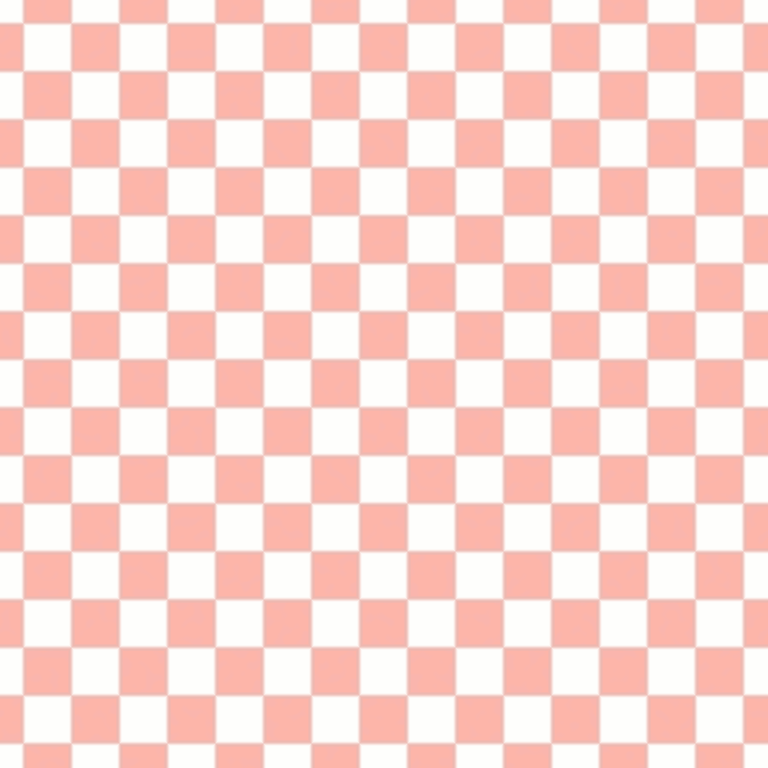
This pattern is drawn by a Shadertoy shader. Its source:

```glsl
// Soft coral and white checkerboard, offset by half a cell so it wraps.
// A signed distance to the nearest cell edge drives a colour ramp with a
// dusky rim; wrapping gradient noise mottles the coral very slightly.

const float CELLS = 16.0;            // squares per side, even so it tiles
const vec2  SHIFT = vec2(0.51, 0.49); // grid offset in cells
const float EDGE_SOFTNESS = 0.03;    // edge ramp unit in cells
const float MOTTLE_GRID = 64.0;      // noise lattice cells per side

const vec3 CORAL = vec3(0.992, 0.708, 0.662);
const vec3 CORAL_COOL = vec3(0.980, 0.710, 0.680);
const vec3 RIM   = vec3(0.930, 0.720, 0.690);
const vec3 BLUSH = vec3(0.950, 0.820, 0.800);
const vec3 PALE  = vec3(0.990, 0.930, 0.910);
const vec3 WHITE = vec3(0.996, 0.996, 0.990);

// Pseudo-random unit gradient on a lattice that wraps
vec2 latticeGradient(vec2 node, float period) {
    node = mod(node, period);
    float h = fract(sin(dot(node, vec2(127.1, 311.7))) * 43758.5);
    float angle = 6.28318 * h;
    return vec2(cos(angle), sin(angle));
}

float gradientNoise(vec2 p, float period) {
    vec2 i = floor(p), f = fract(p);
    vec2 u = f * f * f * (f * (f * 6.0 - 15.0) + 10.0);
    vec2 e = vec2(1.0, 0.0);
    float a = dot(latticeGradient(i, period), f);
    float b = dot(latticeGradient(i + e.xy, period), f - e.xy);
    float c = dot(latticeGradient(i + e.yx, period), f - e.yx);
    float d = dot(latticeGradient(i + e.xx, period), f - e.xx);
    return mix(mix(a, b, u.x), mix(c, d, u.x), u.y);
}

// Distance to the nearest edge in cells: positive in white, negative in coral
float checkerDistance(vec2 p) {
    vec2 cell = floor(p);
    vec2 toEdge = 0.5 - abs(fract(p) - 0.5);
    float side = 1.0 - 2.0 * mod(cell.x + cell.y, 2.0);
    return side * min(toEdge.x, toEdge.y);
}

void mainImage(out vec4 fragColor, in vec2 fragCoord) {
    vec2 uv = fragCoord / iResolution.xy;
    float pixel = CELLS / min(iResolution.x, iResolution.y);
    float d = checkerDistance(uv * CELLS + SHIFT) / max(EDGE_SOFTNESS, pixel);

    // Faint mottling inside the coral squares
    float mottle = gradientNoise(uv * MOTTLE_GRID, MOTTLE_GRID);
    vec3 color = mix(CORAL, CORAL_COOL, smoothstep(0.0, 0.4, mottle));

    // Ramp across the edge: coral, rim, blush, pale, white
    color = mix(color, RIM, smoothstep(-2.8, -1.5, d));
    color = mix(color, BLUSH, smoothstep(-1.2, 0.1, d));
    color = mix(color, PALE, smoothstep(0.0, 1.0, d));
    color = mix(color, WHITE, smoothstep(0.8, 1.8, d));

    fragColor = vec4(color, 1.0);
}
```
